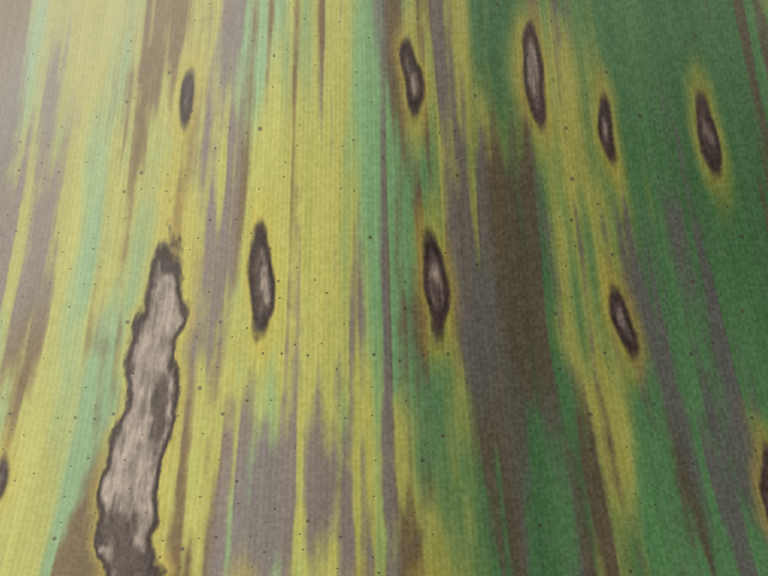
A Shadertoy shader for this texture:

```glsl
// A diseased leaf seen close up: pale on the left, deep green on the right.
// Stretched noise along slightly fanned veins gives yellow and brown streaks;
// jittered cells hold long dry lesions with dark rims and yellow halos.

#define FAN 0.35
#define FAN_CENTRE 0.60
#define VEIN_COUNT 115.0
#define YELLOW_AMOUNT 0.53
#define BROWN_AMOUNT 0.51
#define LESION_CELL vec2(0.17, 0.34)
#define LESION_SHARE 0.55
#define SPECK_CELLS 38.0
#define HAZE 0.46
#define GRAIN 0.06

float hash(vec2 p) {
    vec3 q = fract(vec3(p.xyx) * 0.1031);
    q += dot(q, q.yzx + 33.33);
    return fract((q.x + q.y) * q.z);
}

float noise(vec2 p) {
    vec2 i = floor(p), f = fract(p);
    f = f * f * (3.0 - 2.0 * f);
    float low = mix(hash(i), hash(i + vec2(1, 0)), f.x);
    float high = mix(hash(i + vec2(0, 1)), hash(i + vec2(1, 1)), f.x);
    return mix(low, high, f.y);
}

float fbm(vec2 p) {
    float sum = 0.0, gain = 0.53;
    for (int i = 0; i < 4; i++) {
        sum += gain * noise(p);
        p = p * 2.03 + 17.3;
        gain *= 0.5;
    }
    return sum;
}

// Approximate distance to a ragged ellipse
float lesion(vec2 p, vec2 centre, vec2 size) {
    vec2 q = p - centre;
    q.x += size.x * 1.1 * (noise(vec2(p.y * 13.0, centre.x * 50.0)) - 0.5);
    float ragged = 0.55 * (fbm(p * vec2(38.0, 20.0)) - 0.5);
    return (length(q / size) - 1.0 + ragged) * size.x;
}

// Nearest lesion among the neighbouring cells, plus one large one
float lesionField(vec2 p) {
    float nearest = lesion(p, vec2(0.29, 0.20), vec2(0.046, 0.42));
    vec2 home = floor(p / LESION_CELL);
    for (int j = -1; j <= 1; j++)
    for (int i = -1; i <= 1; i++) {
        vec2 cell = home + vec2(i, j);
        vec2 id = cell + 41.0;
        if (hash(id) > LESION_SHARE) continue;
        vec2 jitter = 0.2 + 0.6 * vec2(hash(id + 7.1), hash(id + 19.7));
        vec2 size = mix(vec2(0.010, 0.035), vec2(0.023, 0.095), hash(id + 31.3));
        nearest = min(nearest, lesion(p, (cell + jitter) * LESION_CELL, size));
    }
    return nearest;
}

// Small round dark specks of varied size
float specks(vec2 p) {
    vec2 g = p * SPECK_CELLS, id = floor(g);
    vec2 centre = 0.2 + 0.6 * vec2(hash(id + 3.0), hash(id + 9.0));
    float radius = mix(0.04, 0.17, pow(hash(id + 15.0), 5.0));
    float dist = length(fract(g) - centre);
    return step(0.80, hash(id + 27.0)) * (1.0 - smoothstep(radius * 0.4, radius + 0.05, dist));
}

void mainImage(out vec4 fragColor, in vec2 fragCoord) {
    vec2 p = fragCoord / iResolution.y;
    float across = fragCoord.x / iResolution.x;

    // Leaf coordinates follow the fanned veins
    vec2 leaf = vec2((p.x - FAN_CENTRE) * (1.0 + FAN * (p.y - 0.5)) + FAN_CENTRE, p.y);
    float s = leaf.x;
    float wobble = 0.012 * (noise(leaf * vec2(9.0, 5.0)) - 0.5);
    float shade = smoothstep(0.30, 0.68, across);
    float fine = noise(vec2(s * 110.0, p.y * 5.0));
    float thread = noise(vec2(s * 60.0 + 8.0, p.y * 2.0));

    // Green ground
    vec3 green = mix(vec3(0.55, 0.68, 0.47), vec3(0.27, 0.40, 0.25), shade);
    green *= 0.88 + 0.24 * noise(vec2(s * 18.0, p.y * 1.2));
    vec3 col = green;

    // Yellow bands
    vec3 yellow = mix(vec3(0.77, 0.74, 0.35), vec3(0.58, 0.55, 0.27), shade);
    float band = fbm(vec2((s + wobble) * 9.0 + 3.0, p.y * 1.5)) + 0.12 * (thread - 0.5);
    float yellowing = smoothstep(-0.11, 0.11, band - YELLOW_AMOUNT + mix(0.03, -0.09, shade));
    col = mix(col, yellow, 0.88 * yellowing);

    // Brown and violet-grey streaks, broken into threads
    float streak = fbm(vec2((s + wobble) * 13.0 + 31.0, p.y * 1.7 + 4.0));
    streak += 0.30 * (thread - 0.5) + 0.22 * (fine - 0.5);
    streak += 0.10 * (fbm(leaf * vec2(70.0, 30.0)) - 0.5);
    float browning = smoothstep(-0.06, 0.16, streak - BROWN_AMOUNT);
    vec3 brown = mix(vec3(0.43, 0.33, 0.23), vec3(0.30, 0.26, 0.21), shade);
    vec3 violet = mix(vec3(0.50, 0.44, 0.43), vec3(0.32, 0.30, 0.29), shade);
    float cool = smoothstep(0.38, 0.62, noise(vec2(s * 11.0 + 60.0, p.y * 1.5)));
    col = mix(col, mix(brown, violet, cool), 0.90 * browning);

    // Lesions: halo, dark rim, dry core
    float d = lesionField(leaf);
    float halo = 1.0 - smoothstep(0.0, 0.026, d);
    col = mix(col, yellow * vec3(1.03, 0.95, 0.82), 0.60 * halo);
    float fibre = fbm(leaf * vec2(120.0, 32.0));
    float blotch = fbm(leaf * vec2(30.0, 12.0) + 5.0);
    vec3 rim = vec3(0.23, 0.19, 0.17) * (0.8 + 0.4 * fibre);
    vec3 core = mix(vec3(0.63, 0.56, 0.50), vec3(0.46, 0.41, 0.37), shade);
    core = mix(core * (0.60 + 0.75 * fibre), rim, 0.75 * smoothstep(0.48, 0.66, blotch));
    vec3 dry = mix(core, rim, smoothstep(-0.013, -0.004, d));
    col = mix(col, dry, 1.0 - smoothstep(-0.003, 0.005, d));

    // Specks, vein ridges and grain
    col = mix(col, vec3(0.25, 0.20, 0.18), 0.60 * specks(leaf));
    float ridge = sin(6.2832 * VEIN_COUNT * s);
    col *= 1.0 + 0.022 * ridge + 0.09 * (fine - 0.5);
    col += GRAIN * (noise(p * 190.0) - 0.5);

    // Pale sheen towards the upper left
    float sheen = (1.0 - smoothstep(0.02, 0.62, across)) * (0.45 + 0.55 * p.y);
    sheen += 0.22 * smoothstep(0.65, 1.0, p.y);
    col = mix(col, vec3(0.80, 0.79, 0.74), HAZE * sheen);

    fragColor = vec4(clamp(col, 0.0, 1.0), 1.0);
}
```
